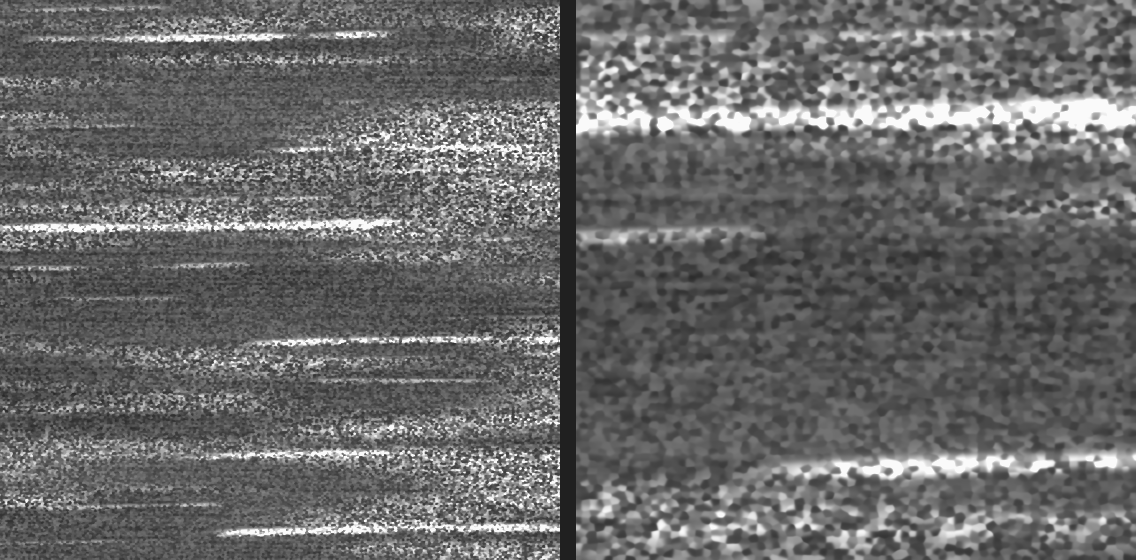
Left: the whole. Right: its middle third, enlarged.
Reproduce this texture procedurally as a WebGL 2 fragment shader.

```glsl
#version 300 es
precision highp float;
// Grey brushed surface: fine cellular grain over dark horizontal scratches,
// soft glittering haze, and a loop of thin bright streaks with ragged edges.
// The grain modulates haze and streaks, so both break up into sparkles.
uniform vec2 u_resolution;
out vec4 fragColor;

vec2 hash2(vec2 p) {
    vec3 q = fract(p.xyx * vec3(0.1031, 0.1030, 0.0973));
    q += dot(q, q.yzx + 33.33);
    return fract((q.xx + q.yz) * q.zy);
}

float valueNoise(vec2 p) {
    vec2 cell = floor(p);
    vec2 f = fract(p);
    f = f * f * (3.0 - 2.0 * f);
    float low = mix(hash2(cell).x, hash2(cell + vec2(1, 0)).x, f.x);
    float high = mix(hash2(cell + vec2(0, 1)).x, hash2(cell + 1.0).x, f.x);
    return mix(low, high, f.y);
}

// Soft cellular noise: scattered points, each with its own brightness.
float grain(vec2 p) {
    vec2 cell = floor(p);
    float sum = 0.0, total = 0.0;
    for (int y = -1; y <= 1; y++) {
        for (int x = -1; x <= 1; x++) {
            vec2 id = cell + vec2(x, y);
            vec2 d = id + 0.15 + 0.7 * hash2(id + 17.0) - p;
            float weight = exp(-5.0 * dot(d, d));
            sum += weight * hash2(id + 71.0).y;
            total += weight;
        }
    }
    return sum / total;
}

// Long thin highlights, slightly tilted, from faint and short to bright and long.
float streaks(vec2 p, float speckle) {
    const float COUNT = 24.0;
    float light = 0.0;
    for (float i = 0.0; i < COUNT; i++) {
        vec2 r = hash2(vec2(i * 3.0 + 5.0, 41.0));
        float power = pow(fract(i * 0.618 + 0.3), 4.0);
        float centerX = mix(mix(0.1, 1.0, r.x), 0.5, power * 0.7);
        float centerY = (i + 0.15 + 0.7 * r.y) / COUNT;
        centerY += 0.012 * (p.x - 0.5) + 0.002 * sin(p.x * 7.0 + i * 2.4);

        float halfLength = mix(0.16, 0.46, power);
        float along = 1.0 - smoothstep(halfLength * 0.75, halfLength, abs(p.x - centerX));
        float patches = valueNoise(vec2(p.x * 11.0 + i * 7.0, i + 90.0));
        along *= mix(smoothstep(0.1, 0.7, patches), 1.0, power * 0.7);

        float thickness = mix(0.0035, 0.0085, power) * (0.7 + 0.3 * patches);
        float across = (p.y - centerY + 0.003 * (speckle - 0.5)) / thickness;
        across *= across;
        light += mix(0.2, 1.1, power) * along * exp(-across * (0.4 + 0.6 * across));
    }
    return light;
}

void main() {
    vec2 p = gl_FragCoord.xy / u_resolution;
    float speckle = grain(p * vec2(220.0, 265.0));

    // Dark ground with scratches and broad bands
    float tone = 0.325 + 0.21 * (speckle - 0.5);
    tone += 0.09 * (valueNoise(p * vec2(4.0, 225.0) + 30.0) - 0.5);
    tone += 0.09 * (valueNoise(p * vec2(2.0, 16.0) + 60.0) - 0.5);

    // Glittering haze, denser toward the right
    float cloud = valueNoise(p * vec2(2.6, 9.0) + 11.0);
    float bands = valueNoise(p * vec2(3.0, 48.0) + 150.0);
    float haze = smoothstep(0.38, 0.9, 0.5 * (cloud + bands) + 0.2 * (p.x - 0.5));
    tone += 0.78 * haze * speckle * speckle;

    tone += streaks(p, speckle) * (0.25 + speckle);
    fragColor = vec4(vec3(clamp(tone, 0.0, 0.98)), 1.0);
}
```
